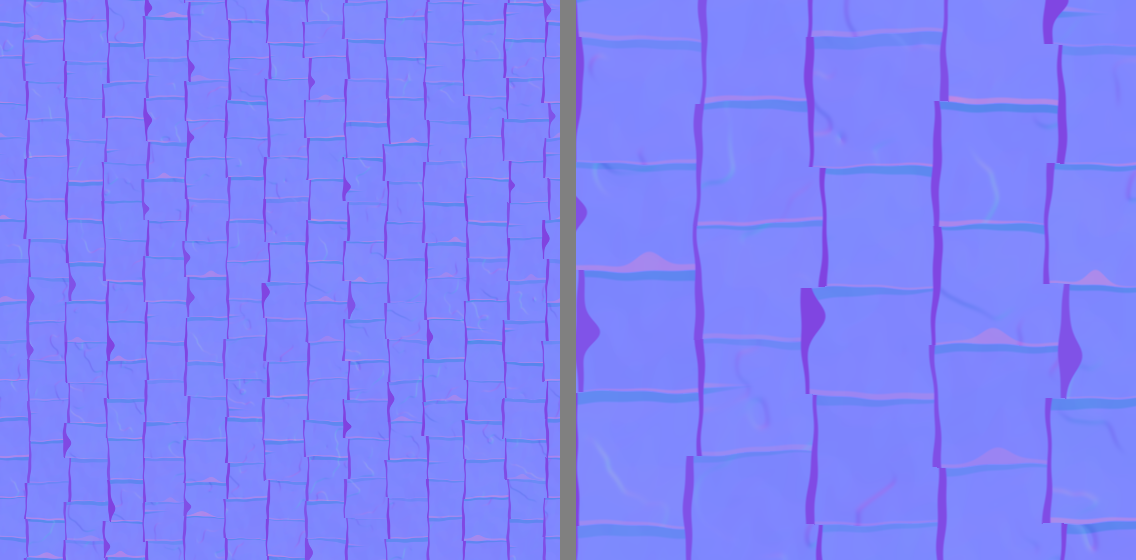
Left: the whole. Right: its middle third, enlarged.
Write a WebGL 2 fragment shader that draws this texture map.

```glsl
#version 300 es
precision highp float;
// Normal map of staggered, hand-cut square tiles with chipped edges and faint cracks.

#define REPEATS 14.0        // tiles across and down
#define COLUMN_SHIFT 0.66   // where the first column starts, in tiles
#define JITTER 0.17         // wander of the tile edges
#define TILT 0.09           // slant of the tile edges
#define GROOVE_WIDTH 0.031  // half width of the vertical grooves
#define LIP_WIDTH 0.055     // lit slope above a horizontal joint
#define SHADE_WIDTH 0.10    // shaded slope below a horizontal joint
#define CHIP_CHANCE 0.13
#define GOUGE_CHANCE 0.22
#define CRACK_DEPTH 0.075

uniform vec2 u_resolution;
out vec4 fragColor;

const vec3 FLAT_COLOR = vec3(0.50, 0.53, 1.00);
const float GROOVE_SLOPE = -0.27;
const float LIP_SLOPE = 0.19;
const float SHADE_SLOPE = -0.15;

// Random value per tile, wrapping with the pattern.
float hash(vec2 id, float salt) {
    id = mod(id, REPEATS);
    return fract(sin(dot(vec3(id, salt), vec3(127.1, 311.7, 74.7))) * 4375.85);
}

// Soft-edged strip between lo and hi.
float band(float d, float lo, float hi, float soft) {
    return smoothstep(lo - soft, lo + soft, d) * (1.0 - smoothstep(hi - soft, hi + soft, d));
}

// Smooth bump at a random place along an edge, present on a few edges only.
float chip(vec2 id, float along, float salt) {
    float d = (along - mix(0.25, 0.75, hash(id, salt))) / mix(0.10, 0.20, hash(id, salt + 1.0));
    return step(hash(id, salt + 2.0), CHIP_CHANCE) * exp(-d * d);
}

// Offset of a cut edge: shift, slant and wobble.
float cutEdge(vec2 id, float along, float salt) {
    float phase = 6.283 * hash(id, salt + 2.0);
    return JITTER * (hash(id, salt) - 0.5)
         + TILT * (hash(id, salt + 1.0) - 0.5) * (along - 0.5)
         + 0.010 * sin(6.0 * along + phase) + 0.005 * sin(15.0 * along + 2.0 * phase);
}

// Height coordinate of a column; odd columns move by half a tile.
float columnY(float y, float column) {
    return y + 0.5 * mod(column, 2.0);
}

// Nearest horizontal joint: x = signed distance, y = joint index, z = tile row.
vec3 findJoint(vec2 p, float column) {
    float y = columnY(p.y, column);
    float joint = floor(y + 0.5);
    float d = y - joint - cutEdge(vec2(column, joint), p.x - column, 1.0);
    return vec3(d, joint, d < 0.0 ? joint - 1.0 : joint);
}

// Layered sines, bent by one another.
float relief(vec2 q) {
    float sum = 0.0, amp = 1.0;
    for (int i = 0; i < 4; i++) {
        sum += amp * sin(q.x + 1.4 * sin(q.y));
        q = mat2(1.2, 1.1, -1.1, 1.2) * q + 1.7;
        amp *= 0.55;
    }
    return sum;
}

// Slope of thin stepped cracks along a contour of the relief.
vec2 crackSlope(vec2 q) {
    float e = 0.01;
    float h = relief(q * 3.2);
    vec2 grad = vec2(relief((q + vec2(e, 0.0)) * 3.2) - h,
                     relief((q + vec2(0.0, e)) * 3.2) - h) / e;
    float steep = length(grad) + 0.5;
    float d = h / steep / 0.024;
    float mask = smoothstep(0.0, 1.1, relief(q * 2.1 + 9.0));
    return grad / steep * (CRACK_DEPTH * mask * exp(-d * d) + 0.007);
}

void main() {
    vec2 p = gl_FragCoord.xy / u_resolution * REPEATS - vec2(COLUMN_SHIFT, 0.0);
    float soft = max(0.012, 0.6 * REPEATS / u_resolution.y);

    // Nearest vertical groove, cut by the tile on its right
    float border = floor(p.x + 0.5);
    vec2 cutter = vec2(border, findJoint(p, border).z);
    float along = columnY(p.y, border) - cutter.y;
    float side = p.x - border - cutEdge(cutter, along, 11.0);

    // Tile under this point
    float column = side < 0.0 ? border - 1.0 : border;
    vec3 joint = findJoint(p, column);
    vec2 tile = vec2(column, joint.z);
    vec2 jointId = vec2(column, joint.y);
    vec2 local = vec2(p.x - column, columnY(p.y, column) - joint.z);

    // Surface: slight lean and cracks; slope.x runs down, slope.y runs across
    vec2 lean = vec2(hash(tile, 20.0), hash(tile, 21.0)) - 0.5;
    vec2 slope = 0.018 * lean + crackSlope(local + 40.0 * lean).yx;

    // Short tapered gouge from the left edge
    float taper = max(0.0, 1.0 - local.x / mix(0.25, 0.70, hash(tile, 22.0)));
    taper *= step(hash(tile, 23.0), GOUGE_CHANCE);
    float gouge = local.y - mix(0.2, 0.8, hash(tile, 24.0)) - 0.2 * lean.x * local.x;
    slope.x += taper * (0.13 * band(gouge, 0.0, 0.05 * taper, soft)
                      - 0.13 * band(gouge, -0.06 * taper, 0.0, soft));

    // Horizontal joint: lit lip above, wedge of shade below
    float strength = mix(0.45, 1.0, hash(jointId, 30.0));
    float lip = LIP_WIDTH * mix(hash(jointId, 31.0), hash(jointId, 32.0), local.x);
    lip += 0.11 * chip(jointId, local.x, 33.0);
    float shade = SHADE_WIDTH * mix(hash(jointId, 36.0), hash(jointId, 37.0), local.x) + 0.012;
    slope.x += strength * (LIP_SLOPE * band(joint.x, 0.0, lip, soft)
                         + SHADE_SLOPE * band(joint.x, -shade, 0.0, soft));

    // Vertical groove, widened on the right by chips
    float halfWidth = GROOVE_WIDTH * (0.85 + 0.35 * sin(4.0 * along + 6.283 * hash(cutter, 40.0)));
    float bulge = 0.13 * chip(cutter, along, 41.0);
    float groove = band(side, -halfWidth, halfWidth + bulge, soft);
    slope = mix(slope, vec2(0.0, GROOVE_SLOPE * mix(0.75, 1.0, hash(cutter, 44.0))), groove);

    // Slope to colour
    vec3 color = FLAT_COLOR + vec3(slope, -0.45 * length(slope));
    fragColor = vec4(clamp(color, 0.0, 1.0), 1.0);
}
```
